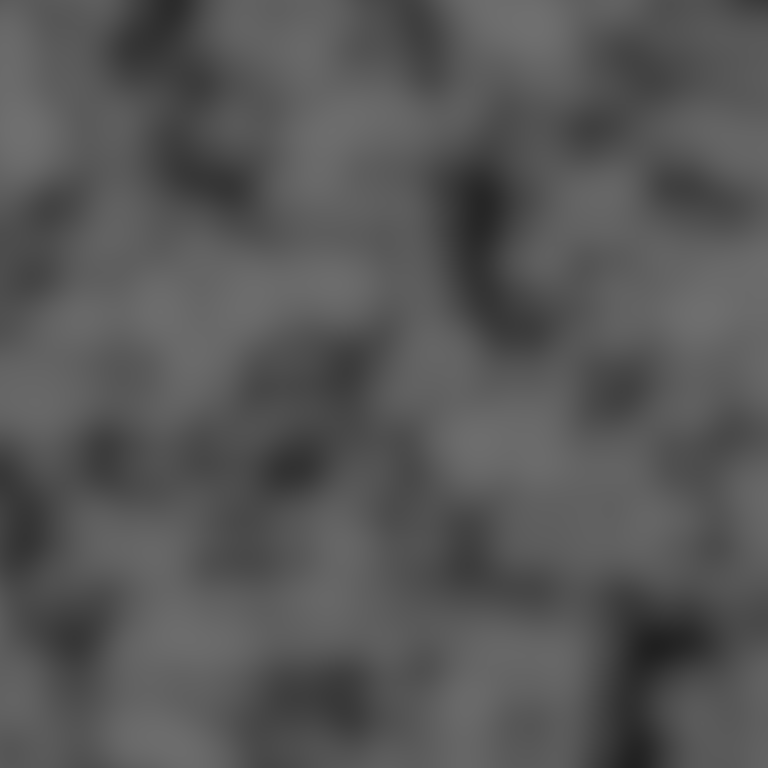
Give the GLSL for this texture, as a WebGL 1 fragment shader.

```glsl
precision highp float;
// Soft, cloudy grey mottling made from two octaves of gradient noise.

uniform vec2 u_resolution;

const float TAU = 6.2831853;
const int OCTAVES = 2;

// Unit vector in a pseudo-random direction for a lattice point.
vec2 randomGradient(vec2 cell) {
  vec3 p = fract(cell.xyx * vec3(0.1031, 0.1030, 0.0973));
  p += dot(p, p.yzx + 33.33);
  float angle = TAU * fract((p.x + p.y) * p.z);
  return vec2(cos(angle), sin(angle));
}

// Contribution of one lattice corner to the noise inside its cell.
float cornerSlope(vec2 cell, vec2 local, vec2 corner) {
  return dot(randomGradient(cell + corner), local - corner);
}

float gradientNoise(vec2 p) {
  vec2 cell = floor(p);
  vec2 f = fract(p);
  vec2 blend = f * f * f * (f * (f * 6.0 - 15.0) + 10.0);
  float low = mix(cornerSlope(cell, f, vec2(0.0, 0.0)),
                  cornerSlope(cell, f, vec2(1.0, 0.0)), blend.x);
  float high = mix(cornerSlope(cell, f, vec2(0.0, 1.0)),
                   cornerSlope(cell, f, vec2(1.0, 1.0)), blend.x);
  return mix(low, high, blend.y);
}

// Sum of octaves, each finer and fainter; offsets keep the lattices apart.
float cloudNoise(vec2 p, float gain) {
  float sum = 0.0;
  float amplitude = 1.0;
  for (int i = 0; i < OCTAVES; i++) {
    sum += amplitude * gradientNoise(p);
    p = p * 2.0 + vec2(17.37, 41.71);
    amplitude *= gain;
  }
  return sum;
}

// Grey level around a middle tone, with darks reaching further than lights.
float greyTone(float n, float middle, float contrast, float skew) {
  return middle + contrast * n - skew * n * n;
}

void main() {
  vec2 uv = gl_FragCoord.xy / min(u_resolution.x, u_resolution.y);
  float clouds = cloudNoise(uv * 5.0 + vec2(23.4, 8.6), 0.5);
  float grey = greyTone(clouds, 0.345, 0.22, 0.12);
  gl_FragColor = vec4(vec3(grey), 1.0);
}
```
